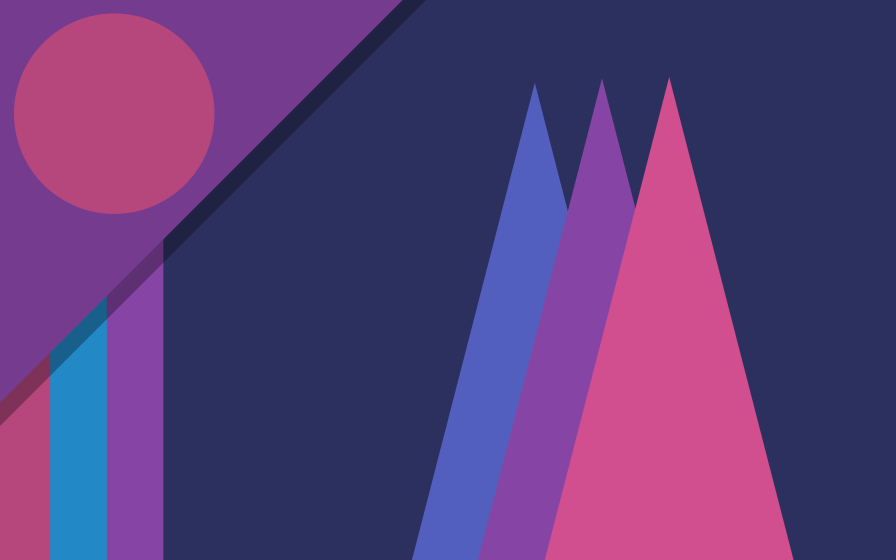
Reproduce this background procedurally as a WebGL 1 fragment shader.

```glsl
precision highp float;

uniform vec2 u_resolution;

// Antialiased coverage of a signed distance (negative inside)
float fill(float dist) {
  return clamp(0.5 - dist * u_resolution.y, 0.0, 1.0);
}

// Upright isosceles triangle, open towards the bottom
float spire(vec2 p, vec2 apex) {
  return (abs(p.x - apex.x) - 0.2575 * (apex.y - p.y)) * 0.968;
}

void main() {
  vec2 p = gl_FragCoord.xy / u_resolution.y;
  vec3 rose = vec3(0.71, 0.28, 0.486);
  vec3 violet = vec3(0.525, 0.271, 0.647);
  vec3 color = vec3(0.173, 0.188, 0.373);

  // Overlapping spires, back to front
  for (int i = 0; i < 3; i++) {
    float k = float(i);
    vec2 apex = vec2(0.955 + 0.12 * k, 0.8625 - 0.0026 * (2.0 - k) * (2.0 - k));
    vec3 tint = i == 0 ? vec3(0.325, 0.373, 0.745)
              : i == 1 ? violet : vec3(0.82, 0.31, 0.557);
    color = mix(color, tint, fill(spire(p, apex)));
  }

  // Vertical bands, painted from right to left
  for (int i = 0; i < 3; i++) {
    vec3 tint = i == 0 ? violet : i == 1 ? vec3(0.137, 0.537, 0.776) : rose;
    color = mix(color, tint, fill(p.x - 0.2917 + 0.101 * float(i)));
  }

  // Diagonal corner panel with its hard shadow
  float diagonal = (p.x - p.y + 0.281) * 0.7071;
  color *= 1.0 - 0.3 * fill(diagonal - 0.0295);
  color = mix(color, vec3(0.459, 0.231, 0.557), fill(diagonal));

  // Disc on the panel
  color = mix(color, rose, fill(length(p - vec2(0.204, 0.797)) - 0.179));

  gl_FragColor = vec4(color, 1.0);
}
```
